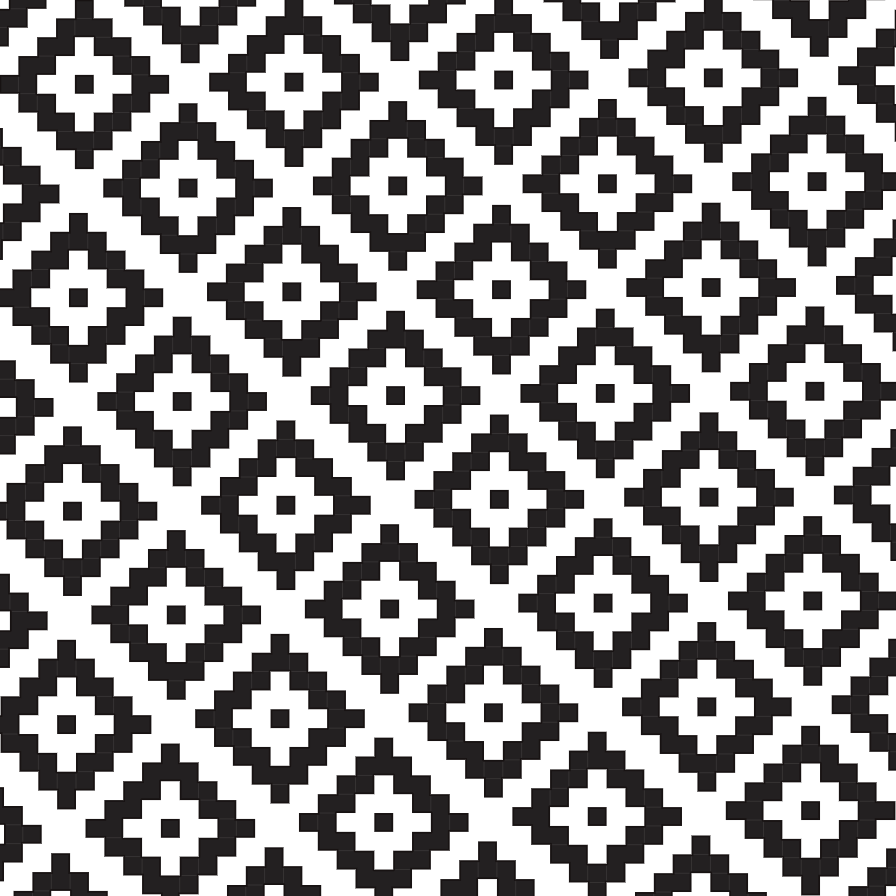
A WebGL 2 fragment shader for this pattern:

```glsl
#version 300 es
precision highp float;

uniform vec2 u_resolution;
out vec4 fragColor;

const float CELL = 0.02103; // side of one square block

float hash(vec2 p) {
  return fract(sin(dot(p, vec2(127.1, 311.7))) * 43758.545);
}

float box(vec2 p, vec2 halfSize) {
  vec2 q = abs(p) - halfSize;
  return length(max(q, 0.0)) + min(max(q.x, q.y), 0.0);
}

// Diamond with stair edges: a union of crossing bars, in block units
float steppedDiamond(vec2 p, int steps) {
  float d = 1e3;
  for (int k = 0; k <= steps; k++) {
    d = min(d, box(p, vec2(float(steps - k), float(k)) + 0.5));
  }
  return d;
}

// Faint hairlines where some blocks abut
float seams(vec2 p, vec2 id, float px) {
  vec2 gap = abs(fract(p) - 0.5);
  vec2 line = 1.0 - smoothstep(0.0, max(px, 0.03), gap);
  vec2 edgeX = vec2(floor(p.x), floor(p.y + 0.5));
  vec2 edgeY = vec2(floor(p.x + 0.5), floor(p.y));
  float showX = step(0.4, hash(edgeX + id * 17.0));
  float showY = step(0.4, hash(edgeY + id * 23.0 + 5.0));
  return max(line.x * showX, line.y * showY);
}

void main() {
  vec2 uv = gl_FragCoord.xy / u_resolution;
  float px = 1.0 / (min(u_resolution.x, u_resolution.y) * CELL);

  // Diagonal axes: along falls to the right, across rises to the right
  float along = (uv.x + 1.0 - uv.y) * 0.5 - 0.0941;
  float across = (uv.x + uv.y - 1.0) * 0.5;

  // Rows below the main diagonal are spaced slightly wider
  vec2 pitch = vec2(0.1158, across > 0.0 ? 0.1182 : 0.1224);
  vec2 id = round(vec2(along, across) / pitch);
  vec2 local = vec2(along, across) - id * pitch;
  vec2 p = vec2(local.x + local.y, local.y - local.x) / CELL;

  // Stepped ring with a single block at its centre
  float ring = max(steppedDiamond(p, 4), -steppedDiamond(p, 2));
  float d = min(ring, box(p, vec2(0.5)));

  // Ink is a little darker along its rim
  vec3 ink = mix(vec3(0.09, 0.07, 0.07), vec3(0.137, 0.125, 0.128),
                 smoothstep(0.06, 0.13, -d));
  ink += 0.07 * seams(p, id, px) * smoothstep(0.05, 0.15, -d);

  float coverage = clamp(0.5 - d / px, 0.0, 1.0);
  fragColor = vec4(mix(vec3(1.0), ink, coverage), 1.0);
}
```
